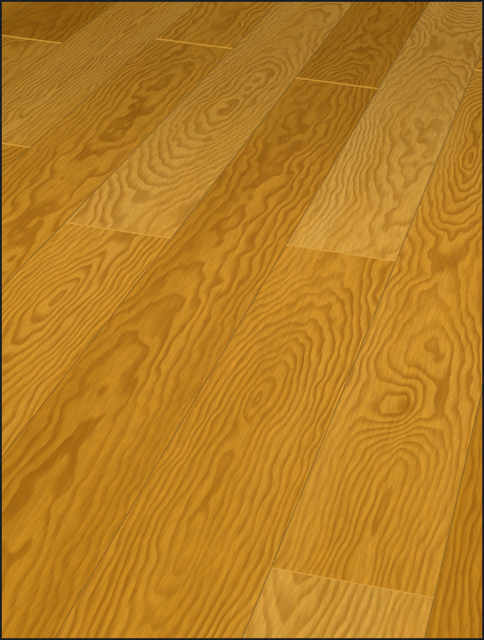
Reproduce this texture procedurally as a Shadertoy shader.

```glsl
const vec3 HONEY = vec3(0.75, 0.515, 0.125);
const vec3 PALE = vec3(0.79, 0.59, 0.24);
const vec3 AMBER = vec3(0.64, 0.415, 0.06);
const vec3 GRAIN = vec3(0.55, 0.32, 0.03);
const vec3 SEAM = vec3(0.40, 0.31, 0.15);
const vec3 FRAME = vec3(0.09, 0.11, 0.14);

const float ASPECT = 1.32;
const float LANE_WIDTH = 0.1676;
const float BOARD_LENGTH = 0.95;

// Per lane, right to left: end joint, tone of the near and of the far board
const float JOINT[9] = float[](2.3, 0.859, 1.274, 1.697, 1.253, 1.77, 1.399, 1.709, 1.3);
const float NEAR_TONE[9] = float[](-0.5, 0.7, 0.0, -0.35, 0.15, -0.1, 0.0, 0.2, -0.2);
const float FAR_TONE[9] = float[](-0.5, 0.2, 0.75, -0.5, 0.55, 0.0, 0.4, -0.8, -0.3);

float hash(vec2 p) {
    return fract(sin(dot(p, vec2(127.1, 311.7))) * 43758.5453);
}

float noise(vec2 p) {
    vec2 i = floor(p), f = fract(p);
    f = f * f * (3.0 - 2.0 * f);
    return mix(mix(hash(i), hash(i + vec2(1, 0)), f.x),
               mix(hash(i + vec2(0, 1)), hash(i + vec2(1, 1)), f.x), f.y);
}

float fbm(vec2 p) {
    return 0.55 * noise(p) + 0.3 * noise(p * 2.1 + 5.3) + 0.15 * noise(p * 4.3 + 9.1);
}

// Soft line of a given half width
float lineMask(float d, float halfWidth, float blur) {
    return 1.0 - smoothstep(halfWidth - 0.5 * blur, halfWidth + blur, abs(d));
}

// x: lane position, y: distance along the boards, z: depth
vec3 floorPlane(vec2 p) {
    float depth = 2.1443 - p.y - 0.079 * (p.x - 1.3746);
    float lane = (1.3746 - p.x) / (depth * LANE_WIDTH) - 0.36;
    return vec3(lane, (1.718 + 0.0909 * p.x) / depth, depth);
}

// Phase of growth rings sliced lengthwise, in units of board width
float ringPhase(vec2 p, float seed) {
    float height = 1.2 * noise(vec2(p.y * 0.33, seed)) - 0.35;
    float centre = 0.25 + 0.5 * hash(vec2(seed, 3.0)) + 0.4 * (noise(vec2(p.y * 0.3, seed + 7.0)) - 0.5);
    float wobble = 0.13 * fbm(vec2(p.x * 3.0 + seed, p.y * 1.3))
                 + 0.03 * noise(vec2(p.x * 15.0, p.y * 5.0 + seed));
    return 19.0 * (length(vec2(p.x - centre, height)) + wobble);
}

// Bulge pushed into the rings around a knot
float knot(vec2 p, vec2 centre, float radius) {
    vec2 d = (p - centre) * vec2(1.0, 0.5) / radius;
    return exp(-dot(d, d));
}

// Dark late-wood line with a soft and a sharp side
float ringLine(float phase) {
    float f = fract(phase);
    float fade = 1.0 - smoothstep(0.35, 0.9, fwidth(phase));
    return mix(0.3, smoothstep(0.25, 0.8, f) * (1.0 - smoothstep(0.83, 1.0, f)), fade);
}

vec3 boardColor(float tone) {
    return tone > 0.0 ? mix(HONEY, PALE, tone) : mix(HONEY, AMBER, -tone);
}

void mainImage(out vec4 fragColor, in vec2 fragCoord) {
    vec2 uv = fragCoord / iResolution.xy;
    vec2 p = uv * vec2(1.0, ASPECT);
    float pixel = 1.0 / iResolution.x;

    // Board under this point
    vec3 plane = floorPlane(p);
    int lane = int(clamp(floor(plane.x), 0.0, 8.0));
    float run = (plane.y - JOINT[lane]) / BOARD_LENGTH;
    float board = floor(run);
    float tone = board < 0.0 ? NEAR_TONE[lane] : FAR_TONE[lane];
    float seed = 50.0 * hash(vec2(float(lane) + 2.0, board + 5.0));
    vec2 wood = vec2(fract(plane.x), plane.y * 9.5);

    // Broad streaks and colour drift
    float drift = fbm(vec2(wood.x * 5.0 + seed, wood.y * 0.4)) - 0.5;
    vec3 color = boardColor(clamp(tone + 0.8 * drift, -1.0, 1.0));

    // Growth rings and the one large knot
    float swirl = lane == 1 ? knot(wood, vec2(0.52, 10.0), 0.22) : 0.0;
    float rings = ringLine(ringPhase(wood, seed) + 7.0 * swirl);
    float patches = smoothstep(0.2, 0.7, fbm(vec2(wood.x * 2.5, wood.y * 0.5) + seed));
    float strength = mix(0.25, 0.6, patches) * (1.0 - 0.4 * max(tone, 0.0)) + 0.15 * swirl;
    color = mix(color, GRAIN, rings * strength);
    color = mix(color, GRAIN, 0.5 * smoothstep(0.9, 1.0, swirl));

    // Fine fibres and pores
    float fibre = noise(vec2(wood.x * 75.0, wood.y * 7.0 + seed)) - 0.5;
    float pore = noise(vec2(wood.x * 120.0 + seed, wood.y * 22.0)) - 0.5;
    color *= 1.0 + 0.09 * fibre + 0.07 * pore;

    // Room light: dim far end, soft sheen in the middle
    float sheen = exp(-dot((uv - vec2(0.55, 0.58)) * vec2(1.6, 2.6), (uv - vec2(0.55, 0.58)) * vec2(1.6, 2.6)));
    color *= 1.04 - 0.21 * smoothstep(0.55, 1.0, uv.y) + 0.03 * sheen;
    color += vec3(0.01, 0.015, 0.035) * sheen;

    // Dark long seams, pale end joints
    float sideGap = (fract(plane.x + 0.5) - 0.5) * LANE_WIDTH * plane.z;
    float endGap = (fract(run + 0.5) - 0.5) * BOARD_LENGTH * plane.z / plane.y;
    color = mix(color, SEAM, 0.5 * lineMask(sideGap, 0.0008, pixel));
    color = mix(color, PALE * 1.1, 0.65 * lineMask(endGap, 0.0011, pixel));

    // Thin frame
    vec2 inset = min(p, vec2(1.0, ASPECT) - p);
    color = mix(color, FRAME, lineMask(min(inset.x, inset.y), 0.0032, pixel));
    fragColor = vec4(color, 1.0);
}
```
